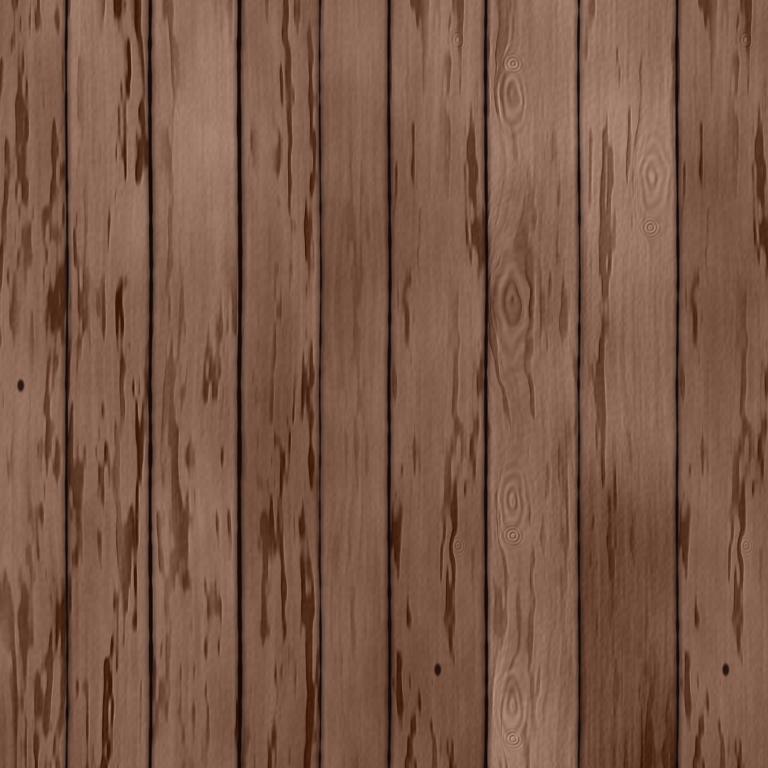
A WebGL 1 fragment shader for this texture:

```glsl
precision highp float;
// Weathered brown wooden planks, upright, with grain, cracks, knots and dark seams.
uniform vec2 u_resolution;

const vec3 WOOD = vec3(0.515, 0.372, 0.305);
const vec3 SEAM = vec3(0.09, 0.03, 0.02);

// Seam positions and half widths, left to right
const vec4 SEAMS_LEFT = vec4(0.087, 0.196, 0.312, 0.417);
const vec4 SEAMS_RIGHT = vec4(0.507, 0.633, 0.754, 0.882);
const vec4 WIDTHS_LEFT = vec4(0.0014, 0.0022, 0.0026, 0.0010);
const vec4 WIDTHS_RIGHT = vec4(0.0019, 0.0019, 0.0013, 0.0015);

float hash(vec2 p) {
  vec3 q = fract(p.xyx * 0.1031);
  q += dot(q, q.yzx + 33.33);
  return fract((q.x + q.y) * q.z);
}

float noise(vec2 p) {
  vec2 i = floor(p), f = fract(p);
  f = f * f * (3.0 - 2.0 * f);
  return mix(mix(hash(i), hash(i + vec2(1.0, 0.0)), f.x),
             mix(hash(i + vec2(0.0, 1.0)), hash(i + 1.0), f.x), f.y);
}

float fbm(vec2 p) {
  float sum = 0.0, amp = 0.5;
  for (int i = 0; i < 4; i++) {
    sum += amp * noise(p);
    p = p * 2.03 + 7.1;
    amp *= 0.5;
  }
  return sum;
}

// Value belonging to a plank: four in a, four in b, the last in c
float pick(float plank, vec4 a, vec4 b, float c) {
  vec4 i = vec4(0.0, 1.0, 2.0, 3.0);
  vec4 inA = 1.0 - step(0.5, abs(i - plank));
  vec4 inB = 1.0 - step(0.5, abs(i + 4.0 - plank));
  return dot(a, inA) + dot(b, inB) + c * step(7.5, plank);
}

// Sideways bend of the grain (x) and raised rings (y) of one knot
vec2 knot(vec2 p, vec2 centre, vec2 radius) {
  vec2 q = (p - centre) / radius;
  float d = length(q) + 0.25 * (noise(p * vec2(90.0, 45.0)) - 0.5);
  return exp(-d * d) * vec2(radius.x * (d - q.x), sin(15.0 * d));
}

vec2 knots(vec2 p, float plank) {
  vec2 k = vec2(0.0);
  for (int i = 0; i < 4; i++) {
    float n = float(i);
    float big = 1.0 - step(0.5, abs(n - 1.0));
    if (plank == 6.0) {
      vec2 c = vec2(0.668, 0.875 - 0.265 * n);
      k += knot(p, c, mix(vec2(0.018, 0.046), vec2(0.032, 0.085), big));
      k += (1.0 - big) * knot(p, c + vec2(0.0, n < 1.0 ? 0.042 : -0.042), vec2(0.011));
    }
    if (plank == 5.0) k += 0.7 * knot(p, vec2(0.596, 0.948 - 0.658 * n), vec2(0.009, 0.013));
  }
  if (plank == 7.0) {
    k += knot(p, vec2(0.851, 0.767), vec2(0.020, 0.048));
    k += knot(p, vec2(0.847, 0.704), vec2(0.011));
  }
  return k;
}

// Surface height (x) and crack depth (y)
vec2 surface(vec2 p, float plank, float wear) {
  vec2 k = knots(p, plank);
  float wander = 0.012 * (noise(vec2(p.x * 14.0, p.y * 5.0) + plank * 17.0) - 0.5);
  vec2 g = vec2(p.x + k.x + wander, p.y + plank * 3.7);
  float fibre = 0.5 * noise(g * vec2(130.0, 5.0)) + 0.4 * noise(g * vec2(270.0, 14.0))
              + 0.35 * noise(g * vec2(290.0, 180.0));
  float band = smoothstep(0.3, 0.75, noise(g * vec2(32.0, 2.2)) + 0.4 * (wear - 0.5));
  float streak = 0.65 * noise(g * vec2(125.0, 10.0)) + 0.35 * noise(g * vec2(240.0, 36.0));
  float crack = smoothstep(0.54, 0.76, streak) * band * wear;
  return vec2(0.6 * fibre + 0.3 * k.y - crack, crack);
}

// Small dark hole, slightly taller than wide
float pit(vec2 p, vec2 centre) {
  return 1.0 - smoothstep(0.5, 1.2, length((p - centre) / vec2(0.005, 0.009)));
}

void main() {
  vec2 p = gl_FragCoord.xy / u_resolution;
  float pixel = 1.0 / u_resolution.x;

  // Plank number and distance to the nearest seam
  float x = p.x + 0.002 * (noise(vec2(p.y * 14.0, 3.0)) - 0.5);
  float plank = dot(step(SEAMS_LEFT, vec4(x)) + step(SEAMS_RIGHT, vec4(x)), vec4(1.0));
  vec4 gaps = min(abs(x - SEAMS_LEFT) - WIDTHS_LEFT, abs(x - SEAMS_RIGHT) - WIDTHS_RIGHT);
  float gap = min(min(gaps.x, gaps.y), min(gaps.z, gaps.w));
  gap += 0.0012 * (noise(p * vec2(40.0, 70.0)) - 0.5);

  // The last plank has the same grain as the sixth
  float last = step(7.5, plank);
  vec2 local = p - vec2(0.375 * last, 0.0);
  float kind = plank - 3.0 * last;
  float wear = pick(plank, vec4(0.7, 0.7, 0.75, 0.8), vec4(0.25, 0.7, 0.4, 0.6), 0.7);
  wear += 0.5 * (1.0 - smoothstep(0.01, 0.04, abs(p.x - 0.16)));

  // Relief lit from the upper left
  vec2 here = surface(local, kind, wear);
  vec2 lit = surface(local + vec2(-0.0018, 0.0012), kind, wear);
  float rough = pick(plank, vec4(0.09, 0.10, 0.09, 0.08), vec4(0.06, 0.09, 0.17, 0.15), 0.09);
  float tone = rough * (here.x - lit.x) + 0.12 * (here.x - 0.32) - 0.13 * here.y;

  // Stains and the shade of each plank
  tone += 0.22 * (fbm(p * vec2(9.0, 5.0) + plank * 5.3) - 0.47);
  tone += pick(plank, vec4(0.0, 0.025, 0.03, -0.015), vec4(-0.015, 0.0, 0.05, 0.0), -0.01);
  tone += 0.05 * (p.y - 0.5);
  if (plank == 7.0) tone += 0.13 * (smoothstep(0.28, 0.45, p.y) - 0.65);

  // Pits, seam shadow and seam
  vec3 color = WOOD + clamp(tone, -0.28, 0.25);
  float hole = max(pit(local, vec2(0.570, 0.128)), pit(p, vec2(0.027, 0.498)));
  color = mix(color, SEAM, 0.85 * hole);
  color *= 1.0 - 0.3 * (1.0 - smoothstep(0.0, 0.007, gap));
  color = mix(SEAM, color, smoothstep(-pixel, pixel, gap));
  gl_FragColor = vec4(color, 1.0);
}
```
